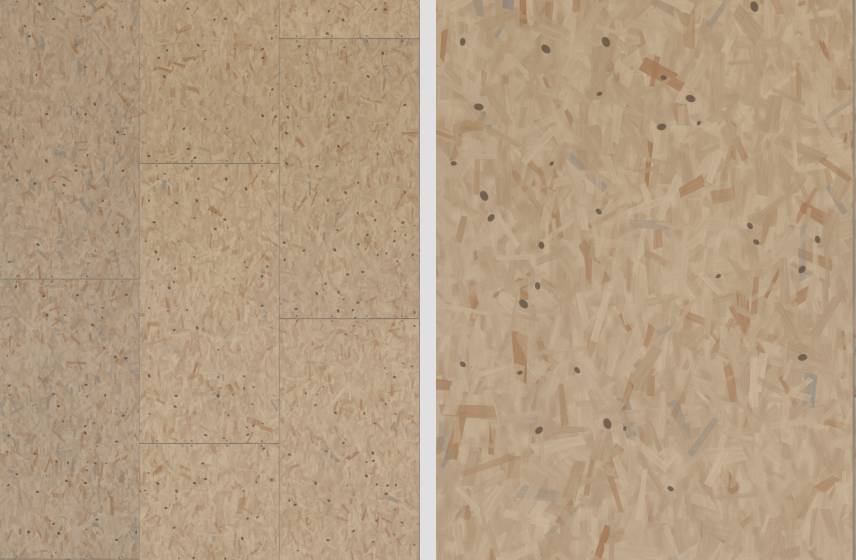
Left, the full canvas; right, a detail of the centre.
Reproduce this texture procedurally as a Shadertoy shader.

```glsl
const vec3 TAN = vec3(0.675, 0.575, 0.465);
const vec3 PALE = vec3(0.765, 0.685, 0.585);
const vec3 RUST = vec3(0.62, 0.45, 0.31);
const vec3 GREY = vec3(0.54, 0.52, 0.48);
const vec3 SPECK = vec3(0.36, 0.30, 0.25);
const vec3 SEAM = vec3(0.52, 0.50, 0.46);
const vec3 STAGGER = vec3(0.007, 0.832, 1.724); // joint height in each column
const float PANEL_HEIGHT = 2.0;
const int FLAKE_LAYERS = 8;

vec3 hash3(vec2 p) {
    vec3 q = fract(p.xyx * vec3(0.1031, 0.1030, 0.0973));
    q += dot(q, q.yxz + 33.33);
    return fract((q.xxy + q.yzz) * q.zyx);
}

float noise(vec2 p) {
    vec2 i = floor(p), f = fract(p);
    f = f * f * (3.0 - 2.0 * f);
    float low = mix(hash3(i).x, hash3(i + vec2(1, 0)).x, f.x);
    float high = mix(hash3(i + vec2(0, 1)).x, hash3(i + vec2(1, 1)).x, f.x);
    return mix(low, high, f.y);
}

float cover(float dist, float blur) {
    return 1.0 - smoothstep(-blur, blur, dist);
}

vec2 rotate(vec2 p, float angle) {
    float c = cos(angle), s = sin(angle);
    return vec2(c * p.x - s * p.y, s * p.x + c * p.y);
}

// Tapered sliver with slanted ends, long axis along y
float sliver(vec2 p, vec2 halfSize, float skew) {
    float taper = 1.0 + 0.45 * skew * p.y / halfSize.y;
    vec2 d = abs(vec2(p.x, p.y + skew * p.x)) - halfSize * vec2(taper, 1.0);
    return max(d.x, d.y);
}

vec3 flakeColour(float pick, float tint, float weather) {
    vec3 wood = mix(TAN, PALE, tint);
    wood = mix(wood, RUST, step(0.92, pick) * (0.35 + 0.6 * tint));
    return mix(wood, GREY, step(pick, 0.015 + 0.065 * weather) * (0.4 + 0.5 * tint));
}

// One layer of scattered chips, mostly lying along y
vec3 addFlakes(vec3 base, vec2 p, float cell, float seed, float weather, float blur) {
    vec2 g = p / cell, home = floor(g);
    for (int j = -1; j <= 1; j++)
    for (int i = -1; i <= 1; i++) {
        vec2 id = home + vec2(i, j);
        vec3 place = hash3(id + seed);
        vec3 form = hash3(id + seed + 57.3);
        vec3 look = hash3(id + seed + 113.7);
        float lean = 2.0 * place.z - 1.0;
        vec2 q = rotate(g - id - place.xy, lean * (0.45 + 1.1 * lean * lean));
        vec2 halfSize = vec2(mix(0.07, 0.21, form.x * form.x), mix(0.25, 0.75, form.y));
        float mask = cover(sliver(q, halfSize, form.z - 0.5), blur / cell);
        float grain = noise(q * vec2(22.0, 2.5) + 40.0 * look.xy) - 0.5;
        vec3 wood = flakeColour(look.x, look.y, weather) + 0.045 * grain;
        base = mix(base, wood, mask * mix(0.4, 0.9, look.z));
    }
    return base;
}

// Sparse dark bark crumbs
float specks(vec2 p, float cell, float density, float blur) {
    vec2 g = p / cell, id = floor(g);
    vec3 r = hash3(id + 211.0);
    float radius = mix(0.05, 0.13, r.z);
    vec2 q = rotate(g - id - 0.2 - 0.6 * r.xy, 6.0 * r.z) * vec2(1.0, 0.7);
    return cover(length(q) - radius, blur / cell) * step(hash3(id + 307.0).x, density);
}

// Joint line whose strength wears along its length
float seamLine(float dist, float along, float halfWidth, float blur) {
    return cover(dist - halfWidth, blur) * mix(0.55, 1.0, noise(vec2(along * 9.0, 3.0)));
}

// Fixing dots beside the horizontal joints
float nails(vec2 local, float spacing, float inset, float blur) {
    vec2 q = vec2((fract(local.x / spacing) - 0.5) * spacing,
                  min(local.y, PANEL_HEIGHT - local.y) - inset);
    return cover(length(q) - 0.006, blur);
}

void mainImage(out vec4 fragColor, in vec2 fragCoord) {
    // Three columns wide, four units high
    vec2 p = fragCoord / iResolution.xy * vec2(3.0, 4.0);
    float blur = 3.0 / iResolution.y;

    // Staggered panels
    float column = floor(p.x + 0.005);
    float rise = p.y - STAGGER[int(mod(column, 3.0))];
    float row = floor(rise / PANEL_HEIGHT);
    vec2 local = vec2(fract(p.x + 0.005), rise - row * PANEL_HEIGHT);
    vec2 panel = vec2(column, row);
    vec2 chipPos = local + 7.0 * panel + 20.0;
    float weather = 1.0 - step(0.5, column);

    // Chips, from fine bed to large strands
    vec3 colour = mix(TAN, PALE, noise(chipPos * vec2(60.0, 28.0)));
    for (int k = 0; k < FLAKE_LAYERS; k++) {
        float layer = float(k);
        float cell = mix(0.06, 0.105, fract(layer * 0.618));
        colour = addFlakes(colour, chipPos, cell, 31.0 * layer, weather, blur);
    }
    colour = mix(colour, SPECK, 0.75 * specks(chipPos, 0.07, 0.13, blur));

    // Weathering, warmth and panel tone
    colour *= mix(vec3(1.0), vec3(0.945, 0.95, 0.965), weather);
    colour *= mix(vec3(1.01), vec3(0.98, 0.965, 0.93), smoothstep(1.4, 3.4, p.y));
    colour *= 0.985 + 0.025 * hash3(panel + 9.0).x + 0.03 * (noise(p * 2.5 + 5.0) - 0.5);

    // Joints and fixings
    float sideDist = min(local.x, 1.0 - local.x);
    float endDist = min(local.y, PANEL_HEIGHT - local.y);
    colour = mix(colour, SPECK, 0.55 * nails(local, 0.25, 0.018, blur));
    colour = mix(colour, SEAM, 0.8 * seamLine(sideDist, p.y, 0.0035, blur));
    colour = mix(colour, SEAM * 0.88, 0.9 * seamLine(endDist, p.x, 0.0035, blur));
    fragColor = vec4(colour, 1.0);
}
```
